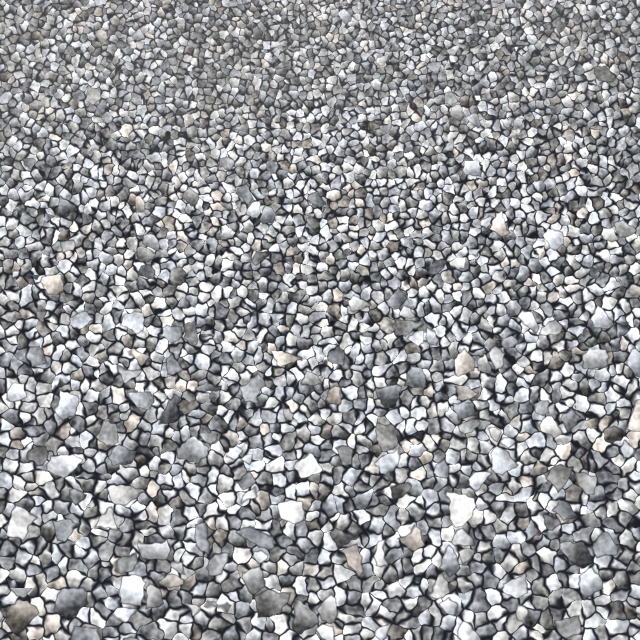
This texture is drawn by a three.js fragment shader. Its source:

```glsl
// Crushed grey gravel seen at a slant: coarse stones below, fine grit above.
varying vec2 vUv;

const vec2 VANISH = vec2(0.5, 1.77);       // point toward which stones shrink
const float DENSITY = 78.0;                // stones per unit of log distance
const float BIG_SCALE = 0.6;               // frequency of the larger stones
const float BIG_SHARE_NEAR = 0.26;         // share of large cells filled, below
const float BIG_SHARE_FAR = 0.04;          // and above
const float SAMPLE_STEP = 0.0005;          // half spacing of the smoothing samples
const float TONE_DARK = 0.46;
const float TONE_LIGHT = 1.04;
const float FACET = 0.26;                  // strength of the random facet shading
const float GRAIN = 0.30;                  // strength of the surface mottling
const vec2 LIGHT = vec2(-0.10, 0.20);
const vec3 COOL = vec3(0.975, 0.997, 1.035);
const vec3 NEUTRAL = vec3(1.0, 1.0, 0.995);
const vec3 WARM = vec3(1.04, 0.995, 0.95);
const vec3 GAP = vec3(0.12, 0.125, 0.15);
const vec3 DUST = vec3(0.59, 0.58, 0.57);

vec3 hash3(vec2 p) {
  vec3 q = fract(vec3(p.xyx) * vec3(0.1031, 0.1030, 0.0973));
  q += dot(q, q.yxz + 33.33);
  return fract((q.xxy + q.yzz) * q.zyx);
}

float cornerSlope(vec2 cell, vec2 corner, vec2 f) {
  return dot(hash3(cell + corner).xy * 2.0 - 1.0, f - corner);
}

// Gradient noise, roughly -0.7 to 0.7.
float gradientNoise(vec2 p) {
  vec2 i = floor(p);
  vec2 f = fract(p);
  vec2 u = f * f * f * (f * (f * 6.0 - 15.0) + 10.0);
  float low = mix(cornerSlope(i, vec2(0.0), f), cornerSlope(i, vec2(1.0, 0.0), f), u.x);
  float high = mix(cornerSlope(i, vec2(0.0, 1.0), f), cornerSlope(i, vec2(1.0), f), u.x);
  return mix(low, high, u.y);
}

// Weighted cells: gap distance, offset from the stone centre, and stone id.
float stoneCell(vec2 p, out vec2 offset, out vec2 id) {
  vec2 base = floor(p);
  float nearest = 9.0;
  float second = 9.0;
  for (int y = -1; y <= 1; y++) {
    for (int x = -1; x <= 1; x++) {
      vec2 cell = base + vec2(float(x), float(y));
      vec3 h = hash3(cell);
      vec2 d = p - cell - 0.5 - 0.92 * (h.xy - 0.5);
      float stretch = 0.78 + 0.44 * fract(h.z * 7.0);
      float dist = length(d * vec2(stretch, 1.0 / stretch)) - 0.3 * h.z;
      if (dist < nearest) {
        second = nearest;
        nearest = dist;
        offset = d;
        id = cell;
      } else {
        second = min(second, dist);
      }
    }
  }
  return second - nearest;
}

// Colour of one stone with its facet, mottling and tint.
vec3 stoneColor(vec2 id, vec2 offset, float mottle) {
  vec3 h = hash3(id + 71.0);
  float angle = 6.2832 * h.y;
  vec2 facet = vec2(cos(angle), sin(angle));
  float tone = mix(TONE_DARK, TONE_LIGHT, h.x);
  tone += FACET * clamp(dot(offset, facet) * 2.0, -0.5, 0.5);
  tone += dot(offset, LIGHT) + GRAIN * mottle;
  vec3 tint = mix(COOL, NEUTRAL, smoothstep(0.1, 0.8, h.z));
  tint = mix(tint, WARM, smoothstep(0.86, 0.98, h.z));
  return tone * tint;
}

vec3 gravel(vec2 uv) {
  // A log-polar map shrinks the stones upward without shearing them.
  vec2 d = vec2(uv.x - VANISH.x, VANISH.y - uv.y);
  vec2 p = DENSITY * vec2(atan(d.x, d.y), -log(length(d)));
  float mottle = gradientNoise(p * 2.3) + 0.6 * gradientNoise(p * 4.1 + 19.0);
  vec2 warped = p + 0.24 * vec2(gradientNoise(p * 1.9 + 5.0), gradientNoise(p * 1.9 + 43.0));

  // Bed of small stones with shadowed gaps of uneven width.
  vec2 offset;
  vec2 id;
  float gap = stoneCell(warped, offset, id);
  float width = mix(0.03, 0.52, smoothstep(-0.35, 0.45, gradientNoise(p * 1.1 + 11.0)));
  vec3 color = mix(GAP, stoneColor(id, offset, mottle), smoothstep(0.0, width, gap));

  // Larger stones resting on the bed, more of them up close.
  gap = stoneCell(warped * BIG_SCALE + 31.0, offset, id);
  float share = mix(BIG_SHARE_NEAR, BIG_SHARE_FAR, smoothstep(0.0, 1.0, uv.y));
  float present = step(1.0 - share, hash3(id + 137.0).x);
  vec3 big = mix(GAP, stoneColor(id, offset, 0.7 * mottle), smoothstep(0.08, 0.26, gap));
  color = mix(color, big, present * smoothstep(0.08, 0.18, gap));

  // Faint broad patches of light, and dust over the far ground.
  color *= 1.0 + 0.08 * gradientNoise(uv * 5.0 + 3.0);
  float dust = smoothstep(0.68, 1.1, uv.y - 0.16 * uv.x + 0.16 + 0.2 * gradientNoise(uv * 4.0));
  return mix(color, DUST, 0.3 * dust);
}

void main() {
  vec3 color = vec3(0.0);
  for (int i = 0; i < 4; i++) {
    vec2 corner = vec2(mod(float(i), 2.0), floor(float(i) * 0.5)) * 2.0 - 1.0;
    color += 0.25 * clamp(gravel(vUv + corner * SAMPLE_STEP), 0.0, 1.0);
  }
  gl_FragColor = vec4(color, 1.0);
}
```
